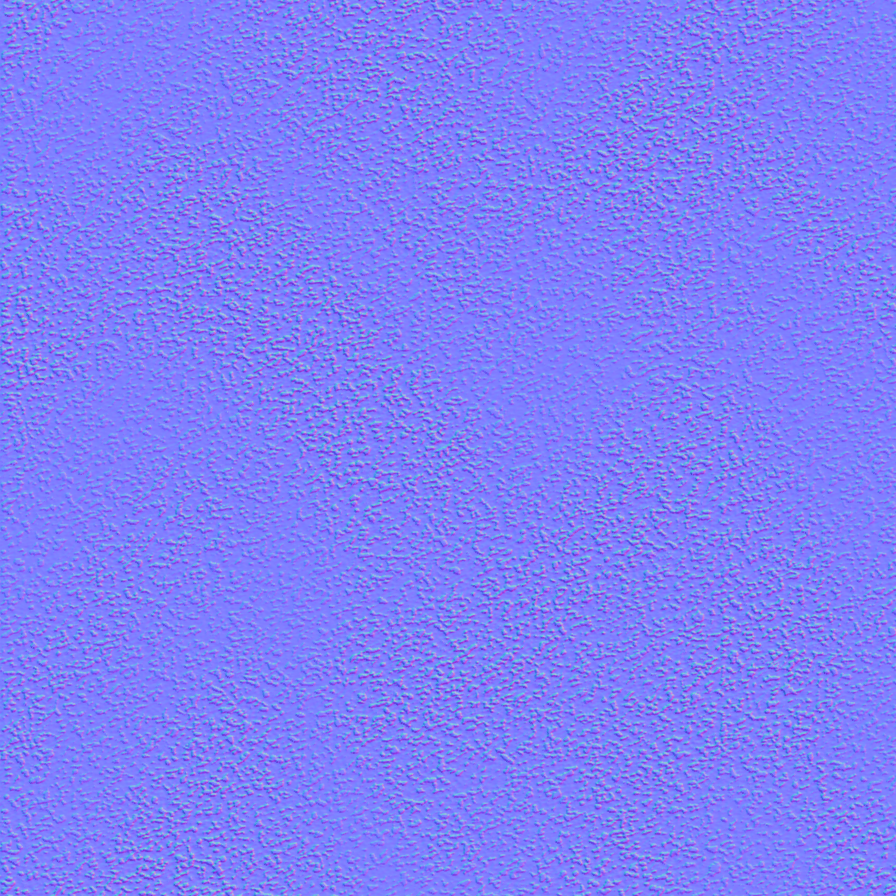
Reproduce this texture map procedurally as a three.js fragment shader.

```glsl
// Tangent-space normal map of fine plaster: tiny broken pits and ridges, rough in soft patches.
varying vec2 vUv;

const vec2 GRAIN_COUNT = vec2(215.0, 310.0); // grains across and up
const float GRAIN_SHEAR = 0.16;              // ridges rise gently to the right
const float RELIEF = 0.0012;                 // height of the plaster
const float SOFTNESS = 0.0007;               // half width of the averaged spot

vec3 hash3(vec2 cell) {
  vec3 q = fract(cell.xyx * vec3(0.1031, 0.1030, 0.0973));
  q += dot(q, q.yxz + 33.33);
  return fract((q.xxy + q.yzz) * q.zyx);
}

// Cellular noise: a bump or dent of random strength per cell.
// Returns the height in x and its gradient in yz.
vec3 cellBumps(vec2 p) {
  vec2 cell = floor(p);
  vec3 sum = vec3(0.0);
  for (int y = -1; y <= 1; y++) {
    for (int x = -1; x <= 1; x++) {
      vec2 id = cell + vec2(float(x), float(y));
      vec3 rnd = hash3(id);
      vec2 offset = p - id - rnd.xy;
      float falloff = max(1.0 - dot(offset, offset), 0.0);
      sum += (2.0 * rnd.z - 1.0) * falloff * vec3(falloff, -4.0 * offset);
    }
  }
  return sum;
}

// Derivative of smoothstep(low, high, v).
float smoothstepSlope(float low, float high, float v) {
  float t = clamp((v - low) / (high - low), 0.0, 1.0);
  return 6.0 * t * (1.0 - t) / (high - low);
}

// Slope of plateaus with steep, irregular edges over a faint undulation.
vec2 plasterSlope(vec2 uv, vec2 count, float shear) {
  vec2 p = vec2(uv.x, uv.y - shear * uv.x) * count;
  vec3 coarse = cellBumps(p);
  vec3 fine = cellBumps(p * 1.9 + 37.0);
  float height = coarse.x + 0.25 * fine.x;
  vec2 gradient = (coarse.yz + 0.25 * 1.9 * fine.yz) * count;
  gradient.x -= shear * gradient.y;
  return gradient * (smoothstepSlope(0.0, 0.75, height) + 0.25);
}

// Layered, bent sines: broad drifting patches from 0 to 1.
float patches(vec2 uv) {
  vec2 p = uv * 6.2832;
  p += 0.8 * sin(p.yx * vec2(1.3, 1.7) + vec2(0.6, 2.1));
  float sum = sin(p.x * 1.1 + p.y * 1.6 + 0.4);
  sum += 0.8 * sin(p.x * 2.3 - p.y * 1.4 + 2.7);
  sum += 0.5 * sin(p.x * 3.1 + p.y * 3.7 + 5.1);
  return smoothstep(-1.9, 1.9, sum);
}

vec3 plasterNormal(vec2 uv, float relief) {
  return normalize(vec3(-relief * plasterSlope(uv, GRAIN_COUNT, GRAIN_SHEAR), 1.0));
}

// Average of four turned samples around a point.
vec3 softNormal(vec2 uv, float relief, float radius) {
  vec2 arm = vec2(1.0, 0.4) * radius;
  vec3 sum = vec3(0.0);
  for (int i = 0; i < 4; i++) {
    sum += plasterNormal(uv + arm, relief);
    arm = vec2(-arm.y, arm.x);
  }
  return sum * 0.25;
}

void main() {
  float roughness = mix(0.5, 1.3, patches(vUv));
  vec3 normal = softNormal(vUv, RELIEF * roughness, SOFTNESS);
  gl_FragColor = vec4(normal * 0.5 + 0.5, 1.0);
}
```
